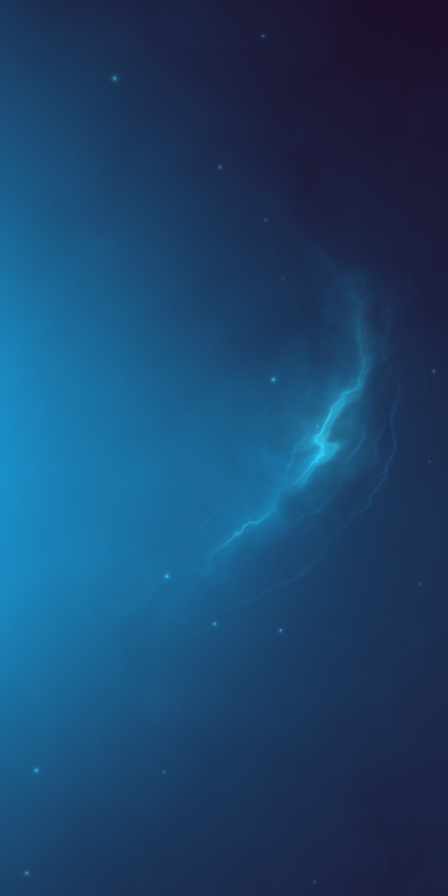
Give the GLSL for this background, as a Shadertoy shader.

```glsl
// A deep blue nebula: a bright haze from the left edge fades to violet dark,
// crossed by a curved, glowing cloud front with thin filaments and sparse stars.
// Built from soft falloffs, a warped polar arc and gradient noise.

#define ARC_CENTER vec2(0.36, 1.20)
#define ARC_RADIUS 0.41
#define ARC_GLOW 0.20
#define POOL_GLOW 0.075
#define CORE_GLOW 0.50
#define HAZE_GLOW 0.40
#define MOTTLING 0.045
#define FILAMENT_GLOW 0.075
#define STRANDS 10
#define STAR_GRID 9.0
#define STAR_CHANCE 0.12

const vec3 DARK_VIOLET = vec3(0.11, 0.06, 0.17);
const vec3 HAZE_BLUE = vec3(0.10, 0.55, 0.77);
const vec3 CORE_CYAN = vec3(0.22, 0.82, 0.70);
const vec3 STAR_BLUE = vec3(0.18, 0.56, 0.62);

vec2 hash2(vec2 p) {
    vec3 h = fract(p.xyx * vec3(0.1031, 0.1030, 0.0973));
    h += dot(h, h.yzx + 33.33);
    return fract((h.xx + h.yz) * h.zy);
}

float gradientAt(vec2 cell, vec2 corner, vec2 f) {
    return dot(hash2(cell + corner) * 2.0 - 1.0, f - corner);
}

float gradientNoise(vec2 p) {
    vec2 i = floor(p), f = fract(p);
    vec2 u = f * f * f * (f * (f * 6.0 - 15.0) + 10.0);
    float low = mix(gradientAt(i, vec2(0, 0), f), gradientAt(i, vec2(1, 0), f), u.x);
    float high = mix(gradientAt(i, vec2(0, 1), f), gradientAt(i, vec2(1, 1), f), u.x);
    return mix(low, high, u.y);
}

float fbm(vec2 p) {
    float sum = 0.0, weight = 0.6;
    for (int i = 0; i < 5; i++) {
        sum += weight * gradientNoise(p);
        p = mat2(1.6, 1.2, -1.2, 1.6) * p + 7.3;
        weight *= 0.5;
    }
    return sum;
}

float bell(float x, float center, float width) {
    float t = (x - center) / width;
    return exp(-t * t);
}

// Broad light: dim right side, haze from the left and a pool inside the arc
float backgroundLight(vec2 p) {
    float right = 0.105 - 0.025 * p.y + 0.09 * bell(p.y, 0.75, 0.6);
    float spread = 0.62 * bell(p.x, 0.0, 0.55) + 0.38 * exp(-p.x / 0.25);
    float pool = bell(p.x, 0.45, 0.28) * bell(p.y, 0.92, 0.36);
    return right + HAZE_GLOW * bell(p.y, 1.04, 0.98) * spread + POOL_GLOW * pool;
}

// Signed distance to the cloud front, negative inside the curve
float frontDistance(vec2 q, float angle) {
    float radius = ARC_RADIUS + 0.055 * bell(angle, 0.2, 0.3)
                 + 0.13 * (1.0 - smoothstep(-1.7, -1.1, angle));
    return length(q) - radius;
}

// Thin wandering threads that follow the front
float filaments(vec2 p, float d) {
    float sum = 0.0;
    for (int i = 0; i < STRANDS; i++) {
        float k = float(i);
        float offset = -0.08 + 0.025 * k;
        float wander = 0.14 * fbm(p * 4.0 + k * 3.7);
        float patches = smoothstep(-0.1, 0.35, gradientNoise(p * 6.0 - k * 5.1));
        sum += patches * exp(-abs(d - offset + wander) / 0.004);
    }
    return sum;
}

float stars(vec2 p) {
    vec2 cell = floor(p * STAR_GRID);
    vec2 chance = hash2(cell + 41.0);
    vec2 place = 0.25 + 0.5 * hash2(cell + 9.0);
    float dist = length(fract(p * STAR_GRID) - place) / STAR_GRID;
    float size = mix(0.0018, 0.004, chance.y * chance.y);
    return step(chance.x, STAR_CHANCE) * mix(0.3, 1.0, chance.y) * exp(-dist / size);
}

void mainImage(out vec4 fragColor, in vec2 fragCoord) {
    vec2 p = fragCoord / iResolution.xy * vec2(1.0, 2.0);
    vec2 warp = vec2(fbm(p * 3.0), fbm(p * 3.0 + 19.0));
    float clouds = fbm(p * vec2(2.6, 3.0) + 1.6 * warp);

    // Cloud front, soft inside the curve and sharper outside
    vec2 q = p - ARC_CENTER;
    float angle = atan(q.y, q.x);
    float d = frontDistance(q, angle);
    float rough = d + 0.09 * fbm(p * 7.0 + warp);
    float along = bell(angle, -0.45, 0.8);
    float falloff = rough < 0.0 ? exp(rough / 0.13) : exp(-rough / 0.045);

    float light = backgroundLight(p) + MOTTLING * clouds;
    light += ARC_GLOW * along * falloff * (1.0 + 1.2 * clouds);
    light += FILAMENT_GLOW * along * filaments(p, d);
    light += 0.05 * along * bell(d, 0.02, 0.14) * fbm(p * 13.0 + 5.0 * warp);
    vec3 color = mix(DARK_VIOLET, HAZE_BLUE, max(light - 0.06, 0.0) / 0.49);

    // Hot core and the bright threads running through it
    float hot = bell(angle, -0.42, 0.27) + 0.25 * bell(angle, 0.1, 0.2);
    float thread = hot + 0.85 * bell(angle, -1.13, 0.16);
    float fray = rough + 0.03 * fbm(p * 15.0 + 31.0);
    float core = 0.5 * hot * exp(-abs(rough) / 0.045);
    core += 0.5 * thread * exp(-abs(fray) / 0.0055);
    core += 0.3 * hot * exp(-abs(fray + 0.04 * warp.x - 0.018) / 0.006);
    color += CORE_CYAN * CORE_GLOW * core;

    color += STAR_BLUE * stars(p);
    fragColor = vec4(clamp(color, 0.0, 1.0), 1.0);
}
```
